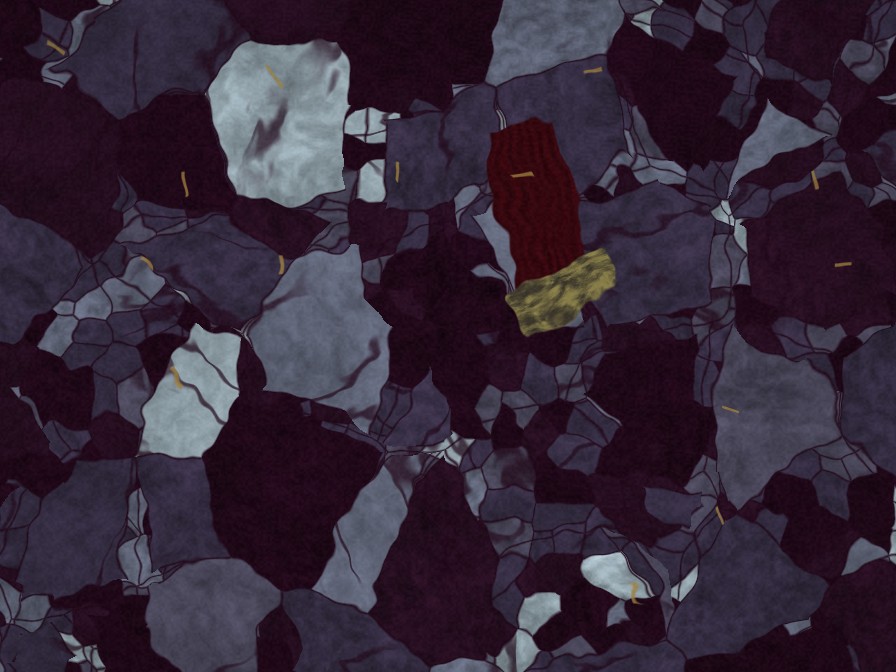
This texture is drawn by a WebGL 2 fragment shader. Its source:

```glsl
#version 300 es
precision highp float;

uniform vec2 u_resolution;
out vec4 fragColor;

const vec3 DARK = vec3(0.13, 0.035, 0.10);

struct Grain { vec2 id; float edge; };

float hash(vec2 p) {
  return fract(sin(dot(p, vec2(127.1, 311.7))) * 43758.5);
}

vec2 hash2(vec2 p) {
  return vec2(hash(p), hash(p + 17.3));
}

float noise(vec2 p) {
  vec2 i = floor(p), f = fract(p);
  f = f * f * (3.0 - 2.0 * f);
  return mix(mix(hash(i), hash(i + vec2(1, 0)), f.x),
             mix(hash(i + vec2(0, 1)), hash(i + 1.0), f.x), f.y);
}

float fbm(vec2 p) {
  float sum = 0.0, amp = 0.53;
  for (int i = 0; i < 4; i++) {
    sum += amp * noise(p);
    p = p * 2.1 + 9.7;
    amp *= 0.5;
  }
  return sum;
}

// Turns a point into the frame of a shape tilted by the angle
vec2 unrotate(vec2 p, float angle) {
  float c = cos(angle), s = sin(angle);
  return vec2(c * p.x + s * p.y, c * p.y - s * p.x);
}

float box(vec2 p, vec2 halfSize) {
  vec2 d = abs(p) - halfSize;
  return length(max(d, 0.0)) + min(max(d.x, d.y), 0.0);
}

// Weighted Voronoi cells with the distance to the nearest border
Grain grainAt(vec2 p, float scale, float seed) {
  vec2 q = p * scale, cell = floor(q), c1 = vec2(0), c2 = vec2(1), id1 = cell;
  float d1 = 99.0, d2 = 99.0;
  for (int j = -2; j <= 2; j++)
    for (int i = -2; i <= 2; i++) {
      vec2 id = cell + vec2(i, j);
      vec2 c = id + hash2(id + seed);
      float d = dot(q - c, q - c) - 0.4 * hash(id + seed + 7.0);
      if (d < d1) {
        d2 = d1; c2 = c1;
        d1 = d; c1 = c; id1 = id;
      } else if (d < d2) {
        d2 = d; c2 = c;
      }
    }
  return Grain(id1, (d2 - d1) / (2.0 * distance(c1, c2) * scale));
}

// Interference grey for a random pick
vec3 tone(float pick) {
  if (pick < 0.25) return DARK * 0.9;
  if (pick < 0.43) return DARK * 1.1 + vec3(0.0, 0.015, 0.01);
  if (pick < 0.73) return vec3(0.20, 0.17, 0.25);
  if (pick < 0.84) return vec3(0.27, 0.26, 0.33);
  if (pick < 0.94) return vec3(0.36, 0.38, 0.45);
  return vec3(0.53, 0.59, 0.62);
}

// Thin wavering cracks along one direction
float cracks(vec2 p, float angle) {
  vec2 q = unrotate(p, angle) * vec2(5.0, 15.0);
  float ridge = abs(noise(q) + 0.15 * noise(q * 5.0) - 0.57);
  return (1.0 - smoothstep(0.01, 0.05, ridge)) * smoothstep(0.4, 0.65, noise(p * 9.0 + 3.0));
}

// Sparse bright slivers, one per chosen tile
float needles(vec2 p, float scale) {
  vec2 id = floor(p * scale);
  vec2 q = (fract(p * scale) - 0.3 - 0.4 * hash2(id + 51.0)) / scale;
  float d = box(unrotate(q, 3.14 * hash(id + 5.0)), vec2(0.014, 0.0012));
  return step(hash(id + 63.0), 0.2) * (1.0 - smoothstep(0.0, 0.003, d));
}

void main() {
  vec2 p = gl_FragCoord.xy / u_resolution.y;
  vec2 w = p + 0.06 * (vec2(fbm(p * 7.0), fbm(p * 7.0 + 40.0)) - 0.5)
             + 0.012 * (vec2(noise(p * 38.0), noise(p * 38.0 + 20.0)) - 0.5);

  // Coarse grains, with fine ones in clusters and along some borders
  Grain big = grainAt(w, 5.6, 2.0);
  Grain fine = grainAt(w, 19.0, 80.0);
  float rim = big.edge - 0.03 * smoothstep(0.48, 0.75, noise(p * 5.0 + 60.0));
  if (hash(big.id + 31.0) < 0.17) rim = -big.edge;
  bool isFine = rim < 0.0;
  float edge = min(min(abs(rim), big.edge), isFine ? fine.edge : 1.0);
  vec2 id = isFine ? fine.id + 100.0 : big.id;
  float pick = isFine ? hash(id) : fract(dot(id, vec2(0.755, 0.57)) + 0.2 * hash(id));
  vec3 color = tone(pick);

  // Uneven extinction, pitted surface and cracks
  float rough = 0.25 + 0.5 * hash(id + 12.0);
  float mottle = 0.45 * (fbm(w * 14.0 + id) - 0.5) + rough * (fbm(w * 70.0) - 0.5);
  color *= 1.0 + mottle;
  color = mix(color, DARK, 0.7 * cracks(w, 3.14 * hash(id + 8.0)));
  color = mix(DARK, color, smoothstep(-0.001, 0.0035, edge));

  // Deep red blade with fine cleavage
  vec2 r = unrotate(w - vec2(0.80, 0.68), 0.12);
  vec3 red = vec3(0.22, 0.03, 0.06) * (0.9 + 0.2 * sin(r.x * 420.0) * noise(r * 40.0));
  color = mix(red, color, smoothstep(-0.002, 0.002, box(r, vec2(0.052, 0.12))));

  // Olive grain with speckled, streaked colour
  vec2 o = unrotate(w - vec2(0.83, 0.57), 0.6);
  float speck = fbm(o * vec2(60.0, 130.0));
  vec3 olive = mix(vec3(0.22, 0.20, 0.16), vec3(0.52, 0.48, 0.28), smoothstep(0.2, 0.8, speck));
  color = mix(olive, color, smoothstep(-0.002, 0.002, box(o, vec2(0.075, 0.026)) - 0.008));

  color = mix(color, vec3(0.62, 0.50, 0.24), 0.75 * needles(w, 6.0));

  // Film grain and a slight fall-off to the corners
  color += 0.035 * (noise(p * 300.0) - 0.5);
  vec2 v = gl_FragCoord.xy / u_resolution - 0.5;
  color *= 1.04 - 0.25 * dot(v, v);
  fragColor = vec4(clamp(color, 0.0, 1.0), 1.0);
}
```
